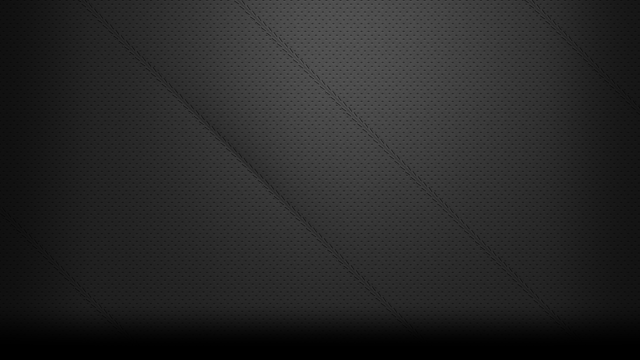
Give the GLSL for this background, as a WebGL 1 fragment shader.

```glsl
precision highp float;
// Dark perforated leather under a soft spotlight, crossed by diagonal seams.
// Staggered cells make the holes, a folded diagonal coordinate repeats the
// double-stitched seams, and layered sines add a fine grain.

uniform vec2 u_resolution;

// Spotlight near the top centre, with darkened sides and floor.
float spotlight(vec2 p, float width) {
    float spread = p.x < 0.93 ? 0.48 : 0.62;
    vec2 offset = (p - vec2(0.93, 0.89)) / vec2(spread, 0.62);
    float light = 0.114 + 0.2 * exp(-dot(offset, offset));
    light *= mix(0.55, 1.0, smoothstep(0.0, 0.28, p.x));
    light *= mix(0.6, 1.0, smoothstep(0.0, 0.3, width - p.x));
    return light * smoothstep(0.03, 0.165, p.y);
}

// Signed relief of one hole: dark hollow with a lit lower rim.
float perforation(vec2 p, float pixel) {
    vec2 pitch = vec2(0.0195, 0.0108);
    float row = floor(p.y / pitch.y);
    vec2 cell = vec2(p.x / pitch.x + 0.5 * mod(row, 2.0), p.y / pitch.y);
    vec2 q = (fract(cell) - 0.5) * pitch;
    float hollow = length(q * vec2(0.85, 1.1)) - 0.0021;
    float rim = length((q + vec2(0.0, 0.003)) * vec2(0.75, 1.2)) - 0.002;
    float soft = 0.6 * pixel + 0.0006;
    return 0.14 * (1.0 - smoothstep(-soft, soft, rim))
         - 0.42 * (1.0 - smoothstep(-soft, soft, hollow));
}

// Coverage of a row of slightly slanted stitches along the seam.
float stitchRow(float across, float along, float pixel) {
    float position = (fract(along / 0.021) - 0.5) * 0.021;
    float slanted = across + 0.16 * position;
    vec2 q = vec2(slanted, max(abs(position) - 0.0062, 0.0));
    float soft = 0.6 * pixel + 0.0004;
    return 1.0 - smoothstep(0.0013 - soft, 0.0013 + soft, length(q));
}

float grain(vec2 p) {
    vec2 warp = p + 0.006 * sin(p.yx * vec2(61.0, 47.0));
    return sin(warp.x * 310.0 + 2.0 * sin(warp.y * 190.0))
         * sin(warp.y * 370.0 + 2.0 * sin(warp.x * 170.0));
}

void main() {
    vec2 p = gl_FragCoord.xy / u_resolution.y;
    float pixel = 1.0 / u_resolution.y;
    float width = u_resolution.x / u_resolution.y;

    // Pairs of seams repeat along the diagonal.
    float diagonal = p.x + p.y - 1.0;
    float folded = mod(diagonal - 0.4435 + 0.6205, 1.241) - 0.6205;
    float across = (abs(folded) - 0.2165) * sign(folded) * 0.7071;
    float along = (p.x - p.y) * 0.7071;
    float seamDistance = abs(across);

    float light = spotlight(p, width);

    // Soft shadow where the middle panel dips beside its left seam.
    float panel = smoothstep(0.215, 0.235, diagonal);
    vec2 dip = (p - vec2(0.7, 0.63)) / vec2(0.28, 0.35);
    light *= 1.0 - 0.25 * panel * exp(-max(diagonal - 0.225, 0.0) / 0.13 - dot(dip, dip));

    // Leather surface, smooth inside the seam band.
    float leather = smoothstep(0.009, 0.012, seamDistance);
    float relief = 0.03 * grain(p) + leather * perforation(p, pixel);

    // Faint crease, then two rows of thread lit above and shaded below.
    relief -= 0.16 * exp(-pow(seamDistance / 0.0017, 2.0));
    float row = seamDistance - 0.0058;
    float slant = along + 0.004 * sign(across);
    float thread = stitchRow(row + 0.0018, slant, pixel);
    float shadow = stitchRow(row - 0.0008, slant, pixel);
    relief += 0.14 * thread - 0.5 * shadow;

    float shade = max(light * (1.0 + relief), 0.0);
    gl_FragColor = vec4(vec3(shade), 1.0);
}
```
